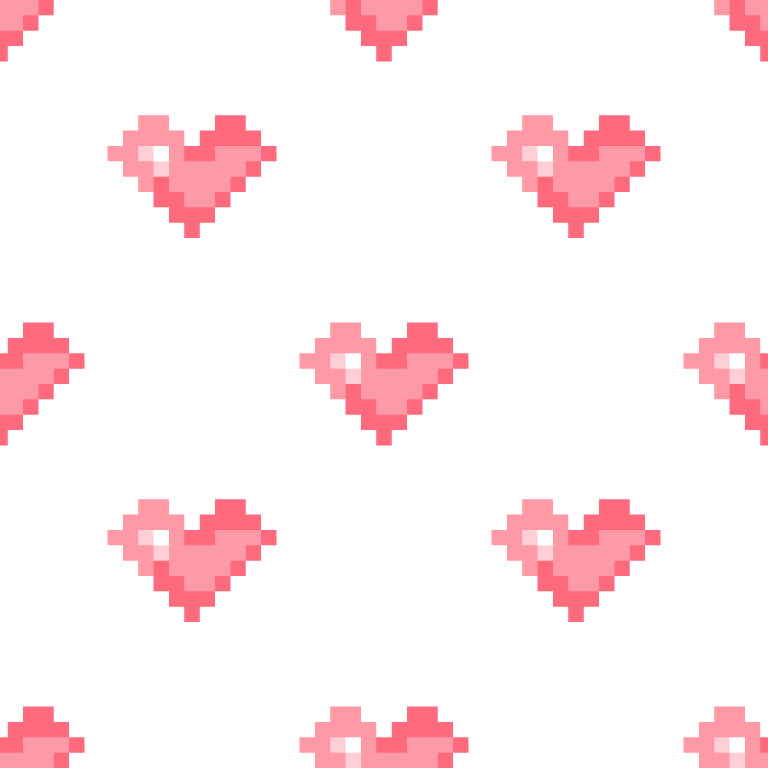
Reproduce this pattern procedurally as a Shadertoy shader.

```glsl
// Staggered blocky hearts on white: two per tile, two tiles across and two down.
// Each heart is a set of integer rules on an 11 x 8 grid of square blocks;
// box supersampling smooths the block edges, and mod makes the tile wrap.

#define TILES 2.0                      // whole repeats across and down
#define BLOCKS 25.0                    // blocks along one tile side
#define HEART_A vec2(7.0, 7.5)         // upper left corners, in blocks from the top
#define HEART_B vec2(19.5, 21.0)
#define SAMPLES 4                      // edge smoothing samples per axis
#define PAPER vec3(1.0)
#define PINK vec3(1.0, 0.60, 0.65)
#define ROSE vec3(1.0, 0.42, 0.49)
#define GLINT vec3(1.0, 0.81, 0.835)

// Colour of one heart; local is in blocks, right and down from its corner.
vec3 heartColor(vec2 local) {
    int x = int(floor(local.x)) - 5;   // column from the centre line
    int row = int(floor(local.y));
    int side = abs(x);

    // Silhouette: two stepped lobes above a tapering point
    bool lobes = row < 3 && abs(float(side) - 2.5) < float(row) + 0.75;
    bool point = row >= 3 && side <= 7 - row;
    if (!lobes && !point) return PAPER;

    // Highlight on the left lobe
    if (row == 2 && x == -2) return PAPER;
    if ((row == 2 && x == -3) || (row == 3 && x == -2)) return GLINT;

    // Shade: right lobe, centre notch, right rim and lower left rim
    bool rightLobe = row < 2 && x > 0;
    bool notch = row == 2 && (x == 0 || x == 1);
    bool rightRim = row >= 2 && x == 7 - row;
    bool leftRim = row >= 4 && x > -3 && x <= row - 6;
    return rightLobe || notch || rightRim || leftRim ? ROSE : PINK;
}

// Both hearts are disjoint, so the darker colour picks whichever is present.
vec3 pattern(vec2 uv) {
    vec2 p = vec2(uv.x, 1.0 - uv.y) * TILES * BLOCKS;
    return min(heartColor(mod(p - HEART_A, BLOCKS)),
               heartColor(mod(p - HEART_B, BLOCKS)));
}

void mainImage(out vec4 fragColor, in vec2 fragCoord) {
    vec3 sum = vec3(0.0);
    for (int j = 0; j < SAMPLES; j++) {
        for (int i = 0; i < SAMPLES; i++) {
            vec2 offset = (vec2(i, j) + 0.5) / float(SAMPLES) - 0.5;
            sum += pattern((fragCoord + offset) / iResolution.xy);
        }
    }
    fragColor = vec4(sum / float(SAMPLES * SAMPLES), 1.0);
}
```
